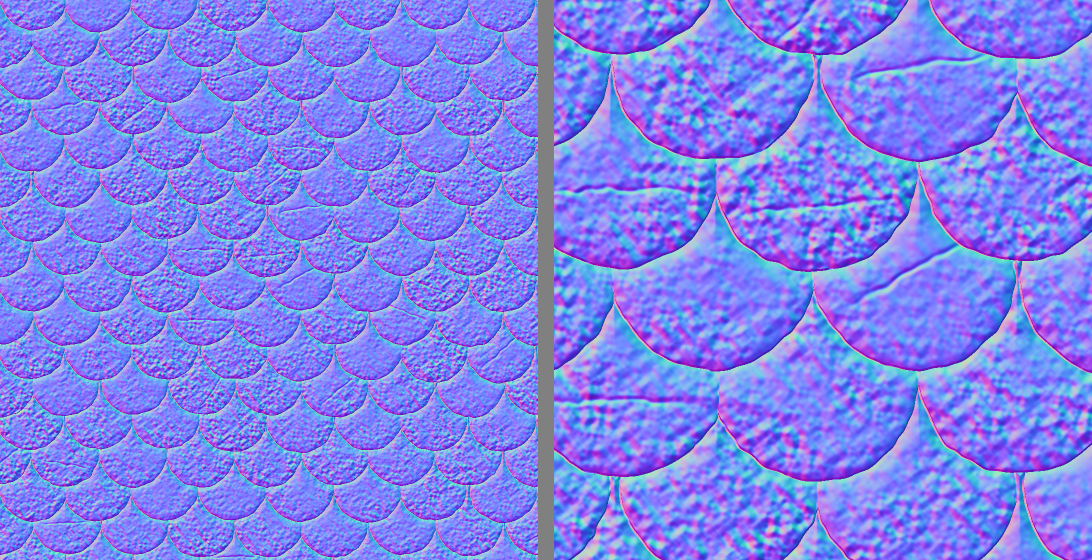
Left: the whole. Right: its middle third, enlarged.
Write a Shadertoy shader that draws this texture map.

```glsl
// Tangent-space normal map of overlapping round roof scales with worn, grainy faces.
// A height field layers jittered U-shaped scales from the top row down, adds bevels,
// grain and scratches, and is then differentiated into normal colours.

#define COLUMNS 8.0
#define ROWS 16.0
#define SCALE_RADIUS 0.0605   // in canvas heights
#define JITTER 0.0034         // placement wobble
#define EDGE_WOBBLE 0.0030    // raggedness of the rims
#define BEVEL 0.0042          // depth of the rounded rim
#define CREVICE 0.0066        // depth of the groove below a rim
#define GRAIN_FREQ 190.0
#define GRAIN_DEPTH 0.0054
#define SCRATCH_DEPTH 0.0022
#define STEP 0.0013           // spacing of the slope samples

float hash(vec2 p) {
    vec3 q = fract(p.xyx * vec3(0.1031, 0.1030, 0.0973));
    q += dot(q, q.yzx + 33.33);
    return fract((q.x + q.y) * q.z);
}

float noise(vec2 p) {
    vec2 i = floor(p), f = fract(p);
    f = f * f * (3.0 - 2.0 * f);
    return mix(mix(hash(i), hash(i + vec2(1, 0)), f.x),
               mix(hash(i + vec2(0, 1)), hash(i + vec2(1, 1)), f.x), f.y) - 0.5;
}

// Signed distance to a shape with a round bottom and straight sides; y points down
float scaleDistance(vec2 q) {
    return length(vec2(q.x, max(q.y, 0.0))) - SCALE_RADIUS;
}

// Nearest scale of one row: xy = offset from its centre, z = distance, w = column
vec4 nearestInRow(vec2 p, float row, float width) {
    float shift = mod(row, 2.0) < 0.5 ? 0.47 : -0.01;
    float x = p.x / width - shift;
    vec4 best = vec4(0, 0, 1e3, 0);
    for (int i = 0; i < 2; i++) {
        float column = floor(x) + float(i);
        vec2 id = vec2(column, row) + 40.0;
        vec2 wobble = (vec2(hash(id), hash(id + 71.3)) - 0.5) * 2.0 * JITTER;
        vec2 centre = vec2((column + shift) * width, (row - 0.085) / ROWS) + wobble;
        vec2 q = p - centre;
        float d = scaleDistance(q);
        if (d < best.z) best = vec4(q, d, column);
    }
    return best;
}

// Grain, scratches and soft dents on the face of one scale
float wear(vec2 p, vec2 q, vec2 id) {
    float seed = hash(id + 13.7);
    float patches = smoothstep(-0.25, 0.25, noise(p * 34.0 + seed * 50.0));
    float lowerFace = smoothstep(-0.03, 0.05, q.y);
    float rough = mix(0.45, 1.0, seed) * (0.4 + 0.5 * patches + 0.35 * lowerFace);
    // Turned lattices hide the grid of the noise
    vec2 g = mat2(0.8, 0.6, -0.6, 0.8) * p * GRAIN_FREQ + seed * 31.0;
    vec2 coarse = mat2(0.9, -0.436, 0.436, 0.9) * p * GRAIN_FREQ * 0.5;
    float grain = noise(g) + 0.5 * noise(coarse + 9.0) + 0.35 * noise(g.yx * 1.8);
    float h = GRAIN_DEPTH * rough * grain + 0.0018 * noise(p * 42.0 + seed * 20.0);

    // A fine scratch crosses a few of the scales
    float angle = (hash(id + 5.1) - 0.3) * 1.8;
    vec2 along = vec2(cos(angle), -sin(angle));
    float across = dot(q, vec2(-along.y, along.x)) - 0.025 * seed
                 + 0.004 * noise(p * 60.0) + 0.002 * noise(p * 150.0);
    float extent = 1.0 - smoothstep(0.025, 0.055, abs(dot(q, along)));
    float scratched = step(0.87, hash(id + 27.9));
    return h - SCRATCH_DEPTH * scratched * extent * exp(-across * across / 3e-6);
}

float height(vec2 p, float width) {
    float rim = EDGE_WOBBLE * (noise(p * 55.0) + 0.6 * noise(p * 130.0));
    float firstRow = floor(p.y * ROWS) - 1.0;
    float gap = 1.0;
    vec4 tile = vec4(0);
    float row = firstRow;
    // Upper rows lie on top: stop at the first scale that covers the point
    for (int k = 0; k < 4; k++) {
        row = firstRow + float(k);
        tile = nearestInRow(p, row, width);
        tile.z += rim;
        if (tile.z < 0.0) break;
        gap = min(gap, tile.z);
    }
    float inside = max(-tile.z, 0.0);
    float h = -BEVEL * exp(-inside / 0.0040);
    h -= CREVICE * exp(-gap / 0.0048) + 0.0014 * exp(-gap / 0.014);
    return h + wear(p, tile.xy, vec2(tile.w, row) + 40.0);
}

vec3 normalColour(vec2 p, float width) {
    float h = height(p, width);
    float right = height(p + vec2(STEP, 0), width);
    float down = height(p + vec2(0, STEP), width);
    vec2 slope = clamp(vec2(right - h, down - h) / STEP, -1.9, 1.9);
    // Red rises to the right and green rises downward along the surface
    return 0.5 + 0.5 * normalize(vec3(slope, 1.0));
}

void mainImage(out vec4 fragColor, in vec2 fragCoord) {
    float width = iResolution.x / iResolution.y / COLUMNS;
    vec3 colour = vec3(0);
    // Four samples per pixel smooth the rims
    for (int i = 0; i < 4; i++) {
        vec2 offset = vec2(i % 2, i / 2) * 0.5 - 0.25;
        vec2 p = (fragCoord + offset) / iResolution.y;
        colour += normalColour(vec2(p.x, 1.0 - p.y), width);
    }
    fragColor = vec4(colour / 4.0, 1.0);
}
```
